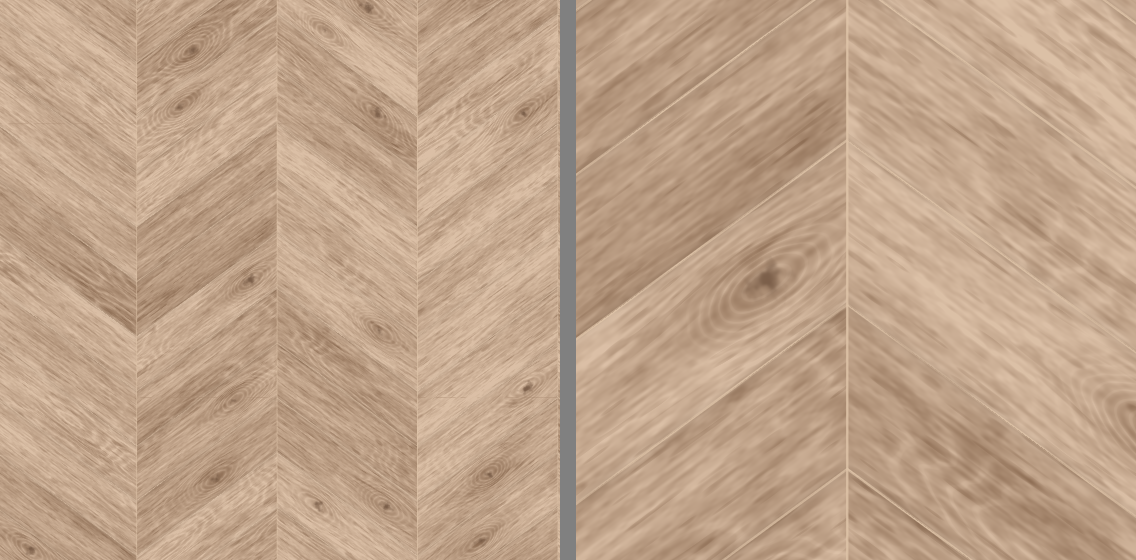
Left: the whole. Right: its middle third, enlarged.
Reproduce this texture procedurally as a Shadertoy shader.

```glsl
// Chevron parquet of pale limed oak with light seams, cathedral grain and knots.
#define COLUMN_WIDTH 0.2507
#define RIDGE vec2(0.4948, 0.5833)
#define PLANK_PITCH 0.0979
#define SLOPE 0.735
#define SEAM_WIDTH 0.0014
#define KNOT_SHARE 0.45
#define DARK_WOOD vec3(0.655, 0.535, 0.435)
#define LIGHT_WOOD vec3(0.825, 0.715, 0.615)
#define KNOT_COLOR vec3(0.45, 0.34, 0.26)
#define SEAM_COLOR vec3(0.87, 0.765, 0.655)

float hash(vec2 p) {
    vec3 q = fract(vec3(p.xyx) * 0.1031);
    q += dot(q, q.yzx + 33.33);
    return fract((q.x + q.y) * q.z);
}

float noise(vec2 p) {
    vec2 i = floor(p), f = fract(p);
    f = f * f * (3.0 - 2.0 * f);
    return mix(mix(hash(i), hash(i + vec2(1, 0)), f.x),
               mix(hash(i + vec2(0, 1)), hash(i + vec2(1, 1)), f.x), f.y);
}

// Coverage of a line of given width at a distance from its centre
float line(float dist, float width, float pixel) {
    return clamp((0.5 * width - abs(dist)) / pixel + 0.5, 0.0, 1.0) * min(1.0, width / pixel);
}

// Wood of one plank; pos.x runs along the grain, pos.y across it
vec3 oak(vec2 pos, vec2 id, float plankWidth) {
    vec2 seed = 40.0 * vec2(hash(id + 3.1), hash(id + 17.7));

    // Knot: the grain spreads around it
    float hasKnot = step(hash(id + 51.3), KNOT_SHARE);
    vec2 center = vec2(mix(0.03, 0.22, hash(id + 29.2)),
                       plankWidth * mix(0.3, 0.7, hash(id + 8.6)));
    vec2 toKnot = pos - center;
    vec2 halo = toKnot / vec2(0.055, 0.025);
    float swell = hasKnot * exp(-dot(halo, halo));
    vec2 q = pos + seed;
    q.y -= 0.65 * toKnot.y * swell;

    // Growth rings as contours of a stretched height field
    float height = noise(q * vec2(7, 25)) + 0.14 * noise(q * vec2(22, 75))
                 + 0.04 * noise(q * vec2(70, 240)) + 0.9 * swell;
    float rings = sin(height * 48.0);
    float lime = smoothstep(0.55, 1.0, rings);
    float figure = smoothstep(0.25, 0.65, noise(q * vec2(5, 15) + 9.0));
    figure = max(figure * mix(0.2, 1.0, hash(id + 71.9)), swell);

    // Plank tone and broad bands
    float tone = 0.71 + 0.62 * (hash(id + 5.5) - 0.5);
    tone += 0.50 * (noise(q * vec2(4, 26)) - 0.5);
    tone += 0.30 * (noise(q * vec2(7, 75)) - 0.5);

    // Fibres, pores and limed rings
    tone += 0.38 * (noise(q * vec2(12, 230)) - 0.5);
    tone += 0.55 * (noise(q * vec2(38, 440)) - 0.5);
    tone += 0.28 * (noise(q * vec2(190, 520) + 5.0) - 0.5);
    tone += figure * (0.17 * rings + 0.16 * lime - 0.16) - 0.32 * swell;
    float pores = smoothstep(0.68, 0.9, noise(q * vec2(42, 350) + 21.0));
    tone -= 0.32 * pores;
    vec3 color = mix(DARK_WOOD, LIGHT_WOOD, min(tone, 1.2));

    // Irregular dark heart of the knot
    float size = mix(0.007, 0.014, hash(id + 90.4));
    float ragged = 0.9 * noise(pos * 150.0 + seed) + 0.3 * noise(pos * 400.0);
    float radius = length(toKnot * vec2(0.8, 1.1)) / size + ragged;
    float heart = hasKnot * (1.0 - smoothstep(0.35, 1.6, radius));
    return mix(color, KNOT_COLOR, 0.85 * heart);
}

void mainImage(out vec4 fragColor, in vec2 fragCoord) {
    vec2 uv = fragCoord / iResolution.xy;
    float pixel = 1.0 / iResolution.y;

    // Mirrored columns
    float columnPos = (uv.x - RIDGE.x) / COLUMN_WIDTH;
    float column = floor(columnPos);
    float f = columnPos - column;
    float odd = mod(column, 2.0);
    float run = mix(f, 1.0 - f, odd) * COLUMN_WIDTH;

    // Slanted planks
    float row = (uv.y + SLOPE * run - RIDGE.y) / PLANK_PITCH;
    float v = fract(row);
    vec2 id = vec2(column, floor(row)) + 60.0;
    float cosine = inversesqrt(1.0 + SLOPE * SLOPE);
    float plankWidth = PLANK_PITCH * cosine;
    float across = v * plankWidth;
    float along = run / cosine - across * SLOPE;
    vec3 color = oak(vec2(along, across), id, plankWidth);

    // Soft shade at the plank edges, then worn light seams
    float edge = min(v, 1.0 - v) * plankWidth;
    color *= 1.0 - 0.06 * exp(-edge / 0.003);
    float wear = mix(0.3, 0.95, noise(vec2(along * 25.0, floor(row + 0.5) + 7.0 * column)));
    color = mix(color, SEAM_COLOR, wear * line(edge, SEAM_WIDTH, pixel));
    float side = min(f, 1.0 - f) * COLUMN_WIDTH;
    color = mix(color, SEAM_COLOR, 0.85 * line(side, SEAM_WIDTH, pixel));

    // Faint broken cross joints, staggered between columns
    float joint = line(uv.y - mix(0.779, 0.290, odd), SEAM_WIDTH, pixel);
    joint *= smoothstep(0.3, 0.6, noise(vec2(uv.x * 110.0, 4.0)));
    color = mix(color, DARK_WOOD, 0.6 * joint);

    fragColor = vec4(color, 1.0);
}
```
